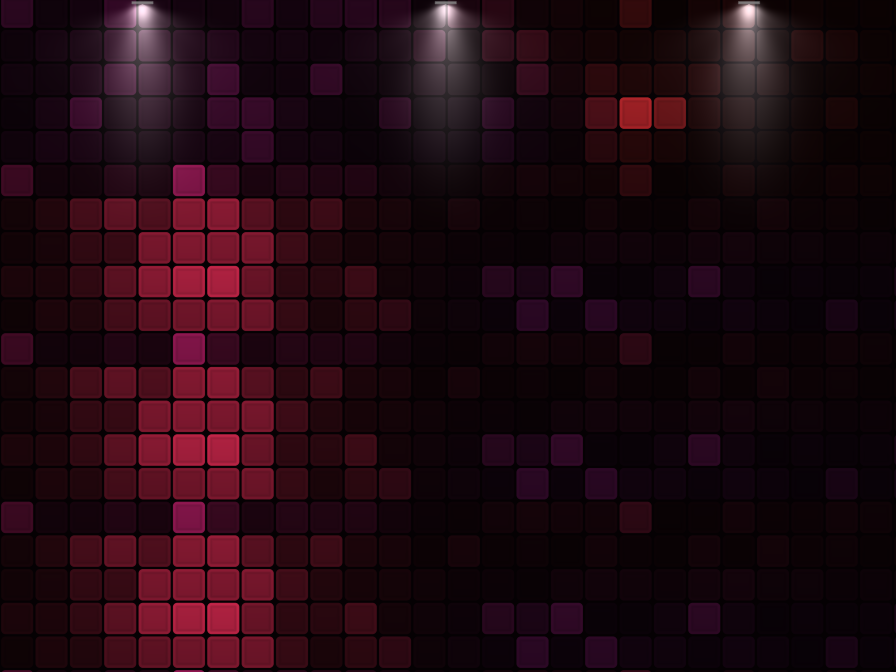
A Shadertoy shader for this background:

```glsl
// A dark wall of rounded tiles, lit crimson, plum and red, under three ceiling lamps.
// Tile levels come from soft glows plus a sine hash; the lower rows repeat every five.
// Each lamp adds a narrow falling beam, a wide spread and a small bright fitting.

const vec2 GRID = vec2(26.08, 19.945);
const float ROW_SHIFT = 0.143;
const float REPEAT_ROWS = 5.0;

const vec3 CRIMSON = vec3(1.0, 0.19, 0.37);
const vec3 MAGENTA = vec3(1.0, 0.16, 0.56);
const vec3 PLUM = vec3(0.92, 0.17, 0.82);
const vec3 RED = vec3(1.0, 0.20, 0.23);
const vec3 GROUT = vec3(0.018, 0.004, 0.012);
const vec3 LAMP_GREY = vec3(0.95, 0.90, 0.92);

float hash(vec2 p) {
    return fract(sin(dot(p, vec2(127.1, 311.7))) * 43758.5453);
}

float bell(float x, float width) {
    return exp(-x * x / (width * width));
}

float roundedBox(vec2 p, vec2 halfSize, float radius) {
    vec2 q = abs(p) - halfSize + radius;
    return length(max(q, 0.0)) + min(max(q.x, q.y), 0.0) - radius;
}

// Brightness of one tile; cell counts columns from the left and rows from the top
float tileLevel(vec2 cell, float phase, float lower, vec2 seed) {
    float grain = hash(seed);
    float spark = hash(seed + 37.0);

    // Crimson column: narrow at the start of each repeat, then wide
    float width = mix(0.65, 2.0 + 0.12 * phase, min(phase, 1.0));
    float strength = 0.39 + 0.14 * bell(phase - 3.0, 0.5);
    float column = bell(cell.x - 5.3, width) * strength * mix(0.72, 1.05, grain);
    float halo = bell(cell.x - 5.0, 4.2) * mix(0.05, 0.10, lower);

    // Red cluster at the upper right
    float cluster = 0.42 * bell(cell.x - 18.0, 1.2) * bell(cell.y - 3.0, 0.75);

    // Sparse brighter tiles, fading in the dark middle and at the far right
    float open = 1.0 - 0.65 * bell(cell.x - 12.5, 1.4);
    open *= 1.0 - 0.6 * smoothstep(19.0, 25.0, cell.x);
    float accent = smoothstep(0.72, 0.96, spark) * 0.13 * open;

    float base = mix(0.035, 0.085, grain * open);
    return base + halo * mix(0.6, 1.0, grain) + column * lower + cluster + accent;
}

vec3 tileTint(vec2 cell, float phase, float lower) {
    float right = smoothstep(10.0, 15.0, cell.x);
    vec3 leftTint = mix(CRIMSON, MAGENTA, 1.0 - min(phase, 1.0));
    leftTint = mix(mix(PLUM, MAGENTA, 0.45), leftTint, lower);
    float purple = smoothstep(1.0, 3.5, phase) * 0.75 + 0.15;
    vec3 rightTint = mix(CRIMSON, PLUM, purple);
    float redArea = smoothstep(14.0, 18.0, cell.x) * (1.0 - smoothstep(4.0, 7.0, cell.y));
    return mix(mix(leftTint, rightTint, right), RED, redArea);
}

// Returns the tile colour, with its coverage in w
vec4 tileWall(vec2 uv, vec2 resolution) {
    vec2 grid = vec2(uv.x, 1.0 - uv.y) * GRID + vec2(0.0, ROW_SHIFT);
    vec2 cell = floor(grid);
    vec2 local = fract(grid) - 0.5;
    float lower = step(REPEAT_ROWS, cell.y);
    float phase = mod(cell.y, REPEAT_ROWS);
    vec2 seed = vec2(cell.x, phase + REPEAT_ROWS * lower);

    float pixel = GRID.y / resolution.y;
    float dist = roundedBox(local, vec2(0.468), 0.13);
    float cover = 1.0 - smoothstep(-pixel * 0.6, pixel * 0.6, dist);

    // Pale bevel near the rim and a faint darker line inside it
    float rim = bell(dist + 0.045, 0.035);
    float groove = bell(dist + 0.12, 0.035);
    float shade = 0.98 + 0.12 * rim - 0.08 * groove - 0.08 * local.y;

    vec3 colour = tileTint(cell, phase, lower) * tileLevel(cell, phase, lower, seed) * shade;
    return vec4(mix(GROUT, colour, cover), cover);
}

// Light at an offset from the lamp, in canvas heights, with y pointing down
float lampLight(vec2 p) {
    float depth = max(p.y, 0.0);
    float reach = length(p) + 0.0001;
    float below = smoothstep(-0.008, 0.006, p.y);
    float beamWidth = 0.014 + 0.042 * smoothstep(0.0, 0.14, depth);
    float beam = 0.48 * bell(p.x, beamWidth) * exp(-depth * 7.5);
    beam *= 1.0 - smoothstep(0.16, 0.36, depth);
    float spread = 0.42 * exp(-reach * 21.0) * smoothstep(0.12, 0.65, p.y / reach);
    float hotSpot = 0.24 * bell(p.x, 0.016) * bell(p.y - 0.012, 0.013);
    return (beam + spread + hotSpot) * below;
}

void mainImage(out vec4 fragColor, in vec2 fragCoord) {
    vec2 uv = fragCoord / iResolution.xy;
    float aspect = iResolution.x / iResolution.y;
    vec4 wall = tileWall(uv, iResolution.xy);
    vec3 colour = wall.rgb;

    // Three evenly spaced lamps along the ceiling
    for (int i = 0; i < 3; i++) {
        float lampX = 0.159 + 0.3385 * float(i);
        vec2 p = vec2((uv.x - lampX) * aspect, 1.0 - uv.y - 0.006);
        colour += LAMP_GREY * lampLight(p) * mix(0.8, 1.0, wall.w);
        float fitting = roundedBox(p + vec2(0.0, 0.002), vec2(0.016, 0.002), 0.001);
        float edge = 1.0 / iResolution.y;
        colour = mix(colour, vec3(0.55), 0.8 * (1.0 - smoothstep(-edge, edge, fitting)));
    }
    fragColor = vec4(min(colour, 1.0), 1.0);
}
```
